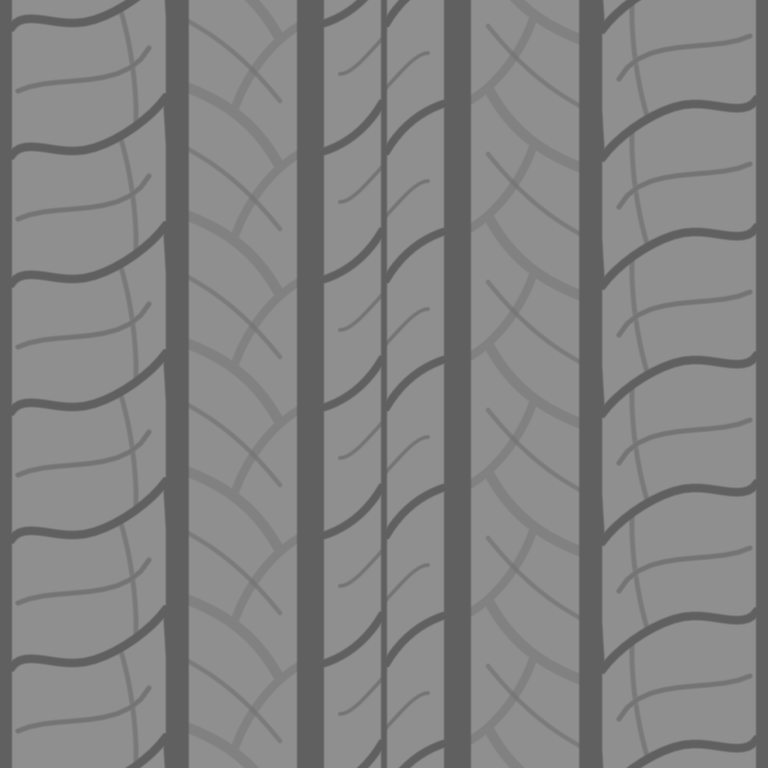
Reproduce this texture procedurally as a Shadertoy shader.

```glsl
// Tyre tread: five ribs between straight grooves, cut by curved sipes that
// repeat six times down. Only the left half is built, from Bezier strokes
// wrapped vertically; the right half is its half-turn about the centre line.

#define SIZE 768.0        // design units across the canvas
#define PITCH 128.0       // height of one repeat
#define TURN_SUM 255.0    // y + y' of points swapped by the half-turn
#define SOFTNESS 1.4      // half width of the blurred edges
#define STEPS 10          // straight pieces per curve
#define RIB_COLOR vec3(0.562)
#define SHALLOW_COLOR vec3(0.505)
#define SIPE_COLOR vec3(0.455)
#define GROOVE_COLOR vec3(0.376)

float edgeSoftness() {
    return max(SOFTNESS, 0.75 * SIZE / iResolution.y);
}

// Coverage of a line of the given full width at distance d from its middle
float stroke(float d, float width) {
    float s = edgeSoftness();
    return 1.0 - smoothstep(0.5 * width - s, 0.5 * width + s, d);
}

vec2 bezier(vec2 a, vec2 b, vec2 c, vec2 d, float t) {
    float u = 1.0 - t;
    return u * u * u * a + 3.0 * u * t * (u * b + t * c) + t * t * t * d;
}

// Distance to a cubic curve that repeats every PITCH in y
float curveDistance(vec2 p, vec2 a, vec2 b, vec2 c, vec2 d) {
    float nearest = SIZE;
    vec2 start = a;
    for (int i = 1; i <= STEPS; i++) {
        vec2 end = bezier(a, b, c, d, float(i) / float(STEPS));
        vec2 halfSpan = 0.5 * (end - start);
        vec2 q = p - 0.5 * (start + end);
        q.y = mod(q.y + 0.5 * PITCH, PITCH) - 0.5 * PITCH;
        float h = clamp(dot(q, halfSpan) / dot(halfSpan, halfSpan), -1.0, 1.0);
        nearest = min(nearest, length(q - h * halfSpan));
        start = end;
    }
    return nearest;
}

float curve(vec2 p, vec2 a, vec2 b, vec2 c, vec2 d, float width) {
    return stroke(curveDistance(p, a, b, c, d), width);
}

// Straight groove between two x positions
float channel(float x, float left, float right) {
    return stroke(abs(x - 0.5 * (left + right)), right - left);
}

// Wide, faint chevron cuts of the inner rib
float shallowCuts(vec2 p) {
    float m = curve(p, vec2(186, 87), vec2(225, 102), vec2(255, 122), vec2(279, 165), 10.5);
    return max(m, curve(p, vec2(299, 26), vec2(270, 42), vec2(245, 78), vec2(235, 108), 8.5));
}

// Thin sipes of the shoulder and centre ribs
float thinSipes(vec2 p) {
    float m = curve(p, vec2(18, 91), vec2(55, 73), vec2(125, 93), vec2(149, 48), 5.0);
    m = max(m, 0.8 * curve(p, vec2(120, 8), vec2(130, 40), vec2(137, 85), vec2(136, 122), 5.0));
    m = max(m, 0.75 * curve(p, vec2(188, 21), vec2(215, 36), vec2(245, 57), vec2(280, 101), 4.5));
    return max(m, curve(p, vec2(340, 74), vec2(352, 74), vec2(367, 55), vec2(382, 39), 3.6));
}

// Deep cuts across the shoulder and centre ribs, and the straight grooves
float deepGrooves(vec2 p) {
    float m = curve(p, vec2(11, 156), vec2(22, 138), vec2(50, 152), vec2(75, 151), 8.5);
    m = max(m, curve(p, vec2(75, 151), vec2(105, 151), vec2(148, 122), vec2(166, 97), 8.5));
    m = max(m, curve(p, vec2(322, 152), vec2(345, 145), vec2(366, 130), vec2(382, 103), 8.0));
    // Taper of the shoulder edge below each cut
    m = max(m, curve(p, vec2(166, 99), vec2(167, 115), vec2(168, 130), vec2(169, 150), 6.0));
    m = max(m, channel(p.x, -12.0, 12.0));
    m = max(m, channel(p.x, 165.8, 188.8));
    m = max(m, channel(p.x, 297.0, 324.0));
    return max(m, channel(p.x, 381.0, 387.0));
}

void mainImage(out vec4 fragColor, in vec2 fragCoord) {
    vec2 uv = fragCoord / iResolution.xy;
    vec2 p = SIZE * vec2(uv.x, 1.0 - uv.y);   // y runs downwards

    // Half-turn the right side onto the left
    if (p.x > 0.5 * SIZE) p = vec2(SIZE, TURN_SUM) - p;

    vec3 color = mix(RIB_COLOR, SHALLOW_COLOR, shallowCuts(p));
    color = mix(color, SIPE_COLOR, thinSipes(p));
    color = mix(color, GROOVE_COLOR, deepGrooves(p));
    fragColor = vec4(color, 1.0);
}
```
